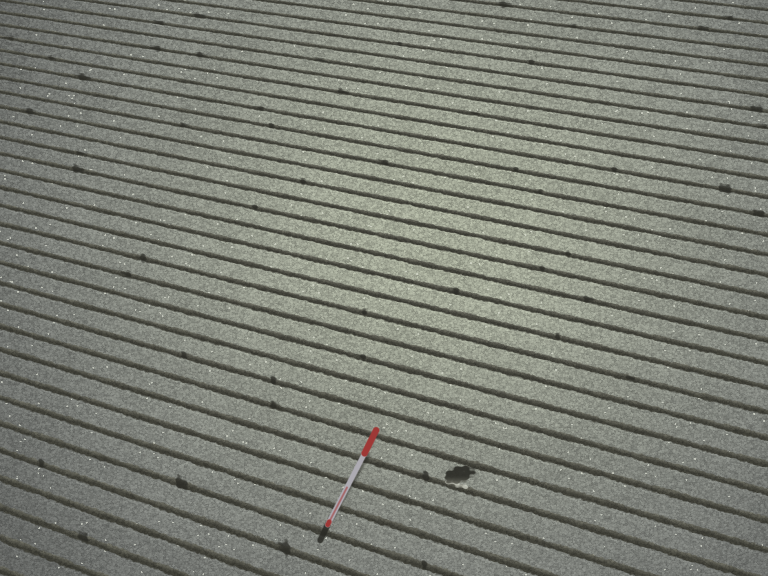
Write a Shadertoy shader that draws this texture.

```glsl
// Sunlit grooved concrete paving in perspective, with a pen and a chipped hole.

const vec3 STONE_EDGE   = vec3(0.45, 0.46, 0.45);
const vec3 STONE_CENTRE = vec3(0.64, 0.66, 0.59);
const vec3 GROOVE_DARK  = vec3(0.24, 0.24, 0.21);
const vec3 GROOVE_LIGHT = vec3(0.38, 0.38, 0.34);
const vec3 PIT          = vec3(0.16, 0.16, 0.14);
const vec3 SPECK        = vec3(0.84, 0.85, 0.80);
const vec3 PEN_RED      = vec3(0.62, 0.22, 0.21);
const vec3 PEN_CLEAR    = vec3(0.68, 0.67, 0.70);

float hash(vec2 p) {
    vec3 q = fract(p.xyx * vec3(0.1031, 0.1030, 0.0973));
    q += dot(q, q.yzx + 33.33);
    return fract((q.x + q.y) * q.z);
}

// Cellular noise: x = distance to nearest point, y = random value of its cell
vec2 cellular(vec2 p) {
    vec2 cell = floor(p), best = vec2(9.0, 0.0);
    for (int j = -1; j <= 1; j++)
    for (int i = -1; i <= 1; i++) {
        vec2 id = cell + vec2(i, j);
        vec2 point = id + vec2(hash(id), hash(id + 57.0));
        float d = length(point - p);
        if (d < best.x) best = vec2(d, hash(id + 113.0));
    }
    return best;
}

// Layered sines, roughly -1 to 1
float ripple(float x, float seed) {
    return 0.4 * sin(x * 31.0 + seed * 5.3) + 0.35 * sin(x * 83.0 + seed * 9.1)
         + 0.25 * sin(x * 197.0 + seed * 2.7);
}

float segment(vec2 p, vec2 a, vec2 b, float radius) {
    vec2 ab = b - a;
    float t = clamp(dot(p - a, ab) / dot(ab, ab), 0.0, 1.0);
    return length(p - a - ab * t) - radius;
}

float fill(float dist, float blur) {
    return 1.0 - smoothstep(-blur, blur, dist);
}

// Groove number: lines fan out to the right and widen toward the viewer
float grooveCoord(vec2 p) {
    float v = (p.y - 0.145 * p.x) / (1.0 + 0.26 * p.x);
    return -109.5 / (v + 1.5);
}

// Dark crumbled spots scattered along one groove
float pits(float along, float across, float row, float blur) {
    float x = along * 26.0 + 7.0 * hash(vec2(row + 90.0, 3.0)), cell = floor(x);
    float pick = hash(vec2(cell, row + 200.0));
    float size = mix(0.10, 0.24, pow(hash(vec2(row + 90.0, cell)), 2.0));
    vec2 q = vec2((x - cell - 0.5) * 0.8, across + 0.04);
    float ragged = 0.04 * sin(x * 17.0) + 0.03 * sin(across * 31.0 + row);
    return step(0.955, pick) * fill(length(q) - size + ragged, blur + 0.03);
}

vec3 stone(vec2 p, float grain) {
    vec2 q = (p - vec2(0.76, 0.40)) * vec2(1.25, 1.45);
    vec3 base = mix(STONE_EDGE, STONE_CENTRE, exp(-2.2 * dot(q, q)));
    base *= 1.0 - 0.16 * smoothstep(0.55, 1.0, length(p - vec2(0.75, 0.45)));
    float mottle = 0.02 * (ripple(p.x * 0.4 + p.y * 0.2, 1.0) + ripple(p.y * 0.5 - p.x * 0.1, 4.0));
    return base * (1.0 + grain + mottle);
}

vec3 drawHole(vec3 col, vec2 p, float blur) {
    vec2 q = p - vec2(0.797, 0.824);
    float wobble = 0.0015 * sin(q.x * 410.0) + 0.001 * sin(q.y * 730.0 + 1.0);
    float rim = segment(q, vec2(-0.021, 0.012), vec2(0.012, 0.021), 0.003) + wobble;
    col = mix(col, SPECK, 0.7 * fill(rim, blur * 1.5));
    float hollow = length((q + vec2(0.0, 0.2 * q.x)) * vec2(0.55, 1.0)) - 0.014 + wobble;
    return mix(col, mix(PIT, GROOVE_LIGHT, smoothstep(0.0, 0.02, q.y)), 0.9 * fill(hollow, blur * 1.5));
}

vec3 drawPen(vec3 col, vec2 p, float blur) {
    vec2 top = vec2(0.653, 0.747), neck = vec2(0.633, 0.787);
    vec2 tip = vec2(0.569, 0.911), shade = vec2(0.556, 0.938);
    col = mix(col, PIT, 0.85 * fill(segment(p, tip, shade, 0.0050), blur));
    col = mix(col, PIT, 0.45 * fill(segment(p, neck + vec2(0.006, 0.003), tip, 0.004), blur * 2.0));
    col = mix(col, PEN_CLEAR, fill(segment(p, neck, tip, 0.0045), blur));
    col = mix(col, PEN_RED, 0.6 * fill(segment(p, mix(neck, tip, 0.48), tip, 0.0016), blur));
    col = mix(col, PEN_RED, fill(segment(p, mix(neck, tip, 0.96), tip, 0.0042), blur));
    return mix(col, PEN_RED, fill(segment(p, top, neck, 0.0056), blur));
}

void mainImage(out vec4 fragColor, in vec2 fragCoord) {
    vec2 p = vec2(fragCoord.x, iResolution.y - fragCoord.y) / iResolution.y;
    float blur = 0.9 / iResolution.y;

    // Gritty stone with bright specks
    vec2 fine = cellular(p * vec2(260.0, 310.0));
    vec2 coarse = cellular(p * vec2(115.0, 150.0));
    float grain = 0.19 * (fine.y - 0.5) + 0.16 * (0.45 - fine.x) + 0.12 * (0.45 - coarse.x);
    vec3 col = stone(p, grain);
    col = mix(col, SPECK, 0.7 * step(0.993, fine.y) * fill(fine.x - 0.45, 0.15));

    // Grooves with ragged edges, a lit lower lip and worn spots
    float n = grooveCoord(p), row = round(n), across = n - row;
    float aa = 0.75 * fwidth(n);
    float halfWidth = 0.118 + 0.022 * ripple(p.x, row) + 0.07 * (0.45 - coarse.x);
    float lip = fill(abs(across - halfWidth - 0.06) - 0.03, aa);
    col *= 1.0 + 0.06 * lip;
    float shade = smoothstep(-0.06, 0.14, -across + 0.03 * ripple(p.x, row + 5.0));
    vec3 groove = mix(GROOVE_DARK, GROOVE_LIGHT, shade);
    col = mix(col, groove * (1.0 + grain), fill(abs(across) - halfWidth, aa));
    col = mix(col, PIT, 0.75 * pits(p.x, across, row, aa));

    col = drawHole(col, p, blur);
    col = drawPen(col, p, blur);
    fragColor = vec4(clamp(col, 0.0, 1.0), 1.0);
}
```
